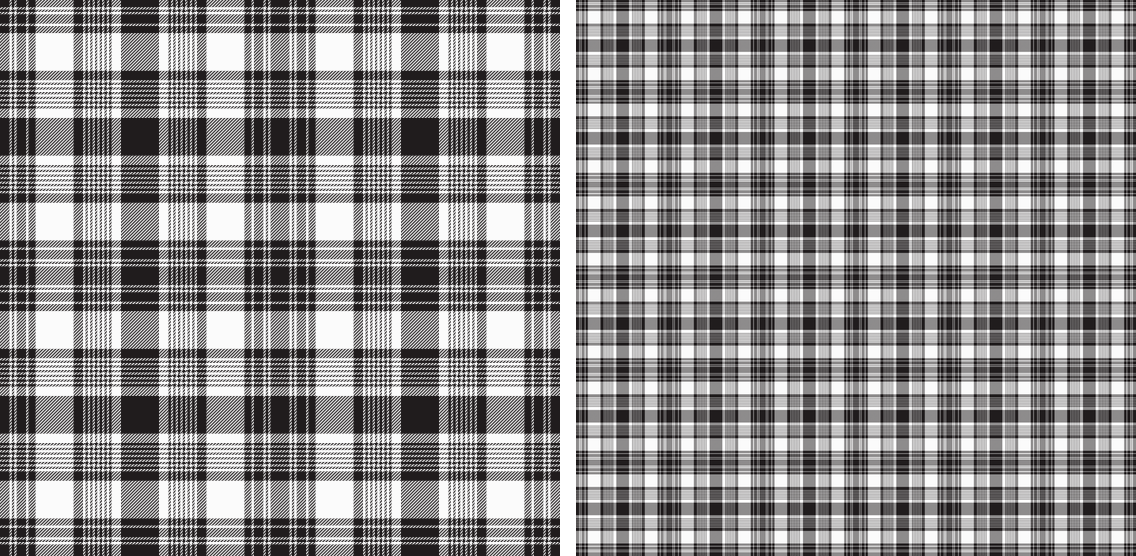
Left: one tile. Right: repeated 3 by 3.
Reproduce this pattern procedurally as a WebGL 1 fragment shader.

```glsl
precision highp float;
// Black and white tartan: one mirrored sett of stripes colours both the
// warp (across) and the weft (up), and a fine diagonal twill decides which
// of the two shows on top. Whole repeats and twill lines make it tile.

uniform vec2 u_resolution;

const vec3 DARK_YARN = vec3(0.125, 0.110, 0.113);
const vec3 LIGHT_YARN = vec3(0.985);
const float REPEATS = 2.0;             // setts across and down
const float HALF_SETT = 59.0;          // threads from one mirror line to the next
const vec2 SETT_CENTER = vec2(0.5, 0.508);
const float TWILL_LINES = 176.0;       // diagonals across the whole cloth
const float TWILL_SHARPNESS = 0.125;   // contrast gained per pixel of twill pitch
const float TAU = 6.2831853;

// Smooth coverage of the stripe from a to b, measured in threads.
float stripe(float thread, float a, float b, float pixel) {
  return clamp((thread - a) / pixel + 0.5, 0.0, 1.0)
       - clamp((thread - b) / pixel + 0.5, 0.0, 1.0);
}

// Share of light yarn at a thread counted from the centre of the wide dark band.
float lightYarn(float thread, float pixel) {
  float light = stripe(thread, 8.0, 12.0, pixel);     // border of the dark band
  for (int i = 0; i < 6; i++) {                       // group of pinstripes
    float start = 13.0 + 2.0 * float(i);
    light += stripe(thread, start, start + 1.0, pixel);
  }
  light += stripe(thread, 28.0, 44.0, pixel);         // wide light band
  light += stripe(thread, 47.0, 48.0, pixel);         // lines in the dark group
  light += stripe(thread, 52.0, 53.0, pixel);
  light += stripe(thread, 54.0, 55.0, pixel);
  return light;
}

// Share of weft on top, on diagonals that rise to the right.
float twill(vec2 uv) {
  float pitch = min(u_resolution.x, u_resolution.y) / TWILL_LINES;
  float wave = cos(TAU * TWILL_LINES * (uv.x - uv.y));
  return clamp(0.5 + TWILL_SHARPNESS * pitch * wave, 0.0, 1.0);
}

void main() {
  vec2 uv = gl_FragCoord.xy / u_resolution;

  // Fold each repeat about the centre of its wide dark band.
  vec2 offset = fract(uv * REPEATS - SETT_CENTER + 0.5) - 0.5;
  vec2 thread = abs(offset) * 2.0 * HALF_SETT;
  vec2 pixel = 2.0 * HALF_SETT * REPEATS / u_resolution;

  float warp = lightYarn(thread.x, pixel.x);
  float weft = lightYarn(thread.y, pixel.y);
  float light = mix(warp, weft, twill(uv));

  gl_FragColor = vec4(mix(DARK_YARN, LIGHT_YARN, light), 1.0);
}
```
